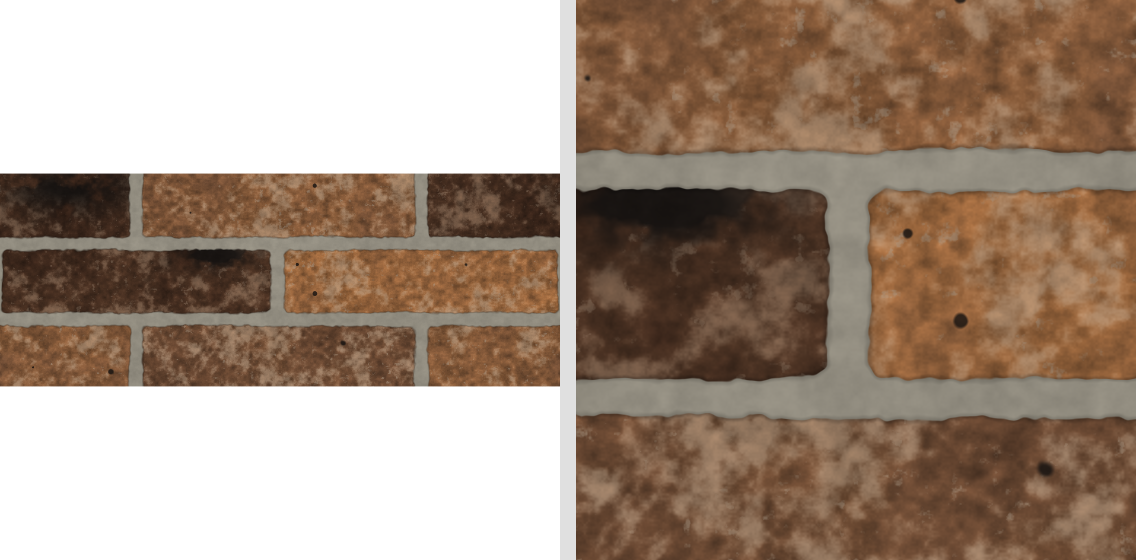
Left, the full canvas; right, a detail of the centre.
This texture is drawn by a Shadertoy shader. Its source:

```glsl
// Weathered brick strip: three ragged courses with grey mortar on a white ground.
#define COLUMNS 2.0          // bricks across
#define COURSE 0.1354        // height of one course with its joint
#define STRIP_MID 0.4974     // centre line of the middle course
#define STRIP_BOTTOM 0.310
#define STRIP_TOP 0.690
#define JOINT 0.0118         // half width of a mortar joint
#define EDGE_JOINT 0.004     // half width of the joint on the tile border
#define CORNER 0.008         // corner radius of the bricks
#define RAGGED 0.009         // roughness of the brick edges
#define WEAR 0.62            // strength of the pale lime wear
#define PIT_CELLS 22.0       // grid for scattered pits
#define PIT_CHANCE 0.12

const vec3 WHITE = vec3(1.0);
const vec3 MORTAR = vec3(0.57, 0.55, 0.50);
const vec3 UMBER = vec3(0.21, 0.135, 0.095);
const vec3 BROWN = vec3(0.43, 0.295, 0.205);
const vec3 OCHRE = vec3(0.62, 0.41, 0.24);
const vec3 LIME = vec3(0.62, 0.54, 0.46);
const vec3 SOOT = vec3(0.075, 0.065, 0.06);

// Firing tone of each brick, bottom course first: 0 is umber, 1 is ochre
const float TONES[6] = float[6](0.74, 0.48, 0.14, 0.92, 0.10, 0.70);

float hash(vec2 p) {
    return fract(sin(dot(p, vec2(127.1, 311.7))) * 43758.5);
}

// Value noise that wraps after freq cells
float noise(vec2 uv, float freq, float seed) {
    vec2 p = uv * freq, i = floor(p), f = fract(p);
    f = f * f * (3.0 - 2.0 * f);
    vec2 a = mod(i, freq) + seed, b = mod(i + 1.0, freq) + seed;
    return mix(mix(hash(a), hash(vec2(b.x, a.y)), f.x),
               mix(hash(vec2(a.x, b.y)), hash(b), f.x), f.y);
}

float fbm(vec2 uv, float freq, float seed) {
    float sum = 0.0, amp = 0.5;
    for (int k = 0; k < 4; k++) {
        sum += amp * noise(uv, freq, seed + float(k) * 7.3);
        freq *= 2.0;
        amp *= 0.55;
    }
    return sum / 1.01;
}

// Soft round stain, wrapped at the borders
float stain(vec2 uv, vec2 centre, vec2 size) {
    vec2 d = uv - centre;
    d = (d - round(d)) / size;
    return exp(-dot(d, d));
}

// Scattered irregular pits, at most one per cell
float pits(vec2 uv, float ragged) {
    vec2 p = uv * PIT_CELLS, id = mod(floor(p), PIT_CELLS);
    vec2 centre = 0.3 + 0.4 * vec2(hash(id + 3.1), hash(id + 8.7));
    float radius = mix(0.04, 0.13, hash(id + 5.9));
    float d = length(fract(p) - centre) + (ragged - 0.5) * 0.2;
    return step(hash(id + 1.7), PIT_CHANCE) * (1.0 - smoothstep(radius * 0.5, radius * 1.2, d));
}

vec3 brickColor(float tone) {
    return mix(mix(UMBER, BROWN, clamp(tone * 2.0, 0.0, 1.0)),
               OCHRE, clamp(tone * 2.0 - 1.0, 0.0, 1.0));
}

void mainImage(out vec4 fragColor, in vec2 fragCoord) {
    vec2 uv = fragCoord / iResolution.xy;
    float px = 1.0 / iResolution.y;

    // Bond: the middle course is shifted by half a brick, lengths vary slightly
    float y = (uv.y - STRIP_MID) / COURSE;
    float row = clamp(round(y), -1.0, 1.0);
    float turn = 6.28319 * uv.x;
    float x = uv.x + 0.0045 * sin(turn) + 0.002 * (1.0 - cos(turn));
    float c = x * COLUMNS + 0.5 * abs(row);
    float col = mod(floor(c), COLUMNS);
    float tone = TONES[int((row + 1.0) * 2.0 + col)];

    // Ragged brick outline, negative inside
    bool onBorder = row == 0.0 && mod(round(c), COLUMNS) == 0.0;
    vec2 toJoint = vec2(abs(c - round(c)) / COLUMNS, abs(abs(y) - 0.5) * COURSE);
    vec2 inset = toJoint - vec2(onBorder ? EDGE_JOINT : JOINT, JOINT);
    float d = length(max(CORNER - inset, 0.0)) - CORNER;
    d += (fbm(uv, 28.0, 2.0) - 0.5) * RAGGED + (noise(uv, 160.0, 4.0) - 0.5) * 0.0025;

    // Brick face: clouded tone and sandy grain
    float cloud = fbm(uv, 9.0, 11.0) - 0.5;
    float patches = fbm(uv, 34.0, 23.0);
    float grain = fbm(uv, 96.0, 37.0) - 0.5;
    vec3 brick = brickColor(tone + cloud * 0.5 + (patches - 0.5) * 0.35);
    brick *= 1.0 + grain * 0.75;

    // Pale lime wear in clouds and fine specks
    float wear = smoothstep(0.47, 0.80, patches + cloud * 0.5 + grain * 0.55);
    float specks = smoothstep(0.66, 0.86, fbm(uv, 120.0, 51.0) + cloud * 0.3);
    float lime = max(wear, specks) * mix(0.55, 1.0, smoothstep(0.1, 0.5, tone));
    brick = mix(brick, LIME * (1.0 + grain * 0.4), lime * WEAR);

    // Soot on the dark bricks, then pits
    float soot = stain(uv, vec2(0.385, 0.545), vec2(0.075, 0.028))
               + stain(uv, vec2(0.12, 0.665), vec2(0.12, 0.045)) * 0.85;
    soot *= smoothstep(0.30, 0.62, patches + soot * 0.12) * step(tone, 0.3);
    brick = mix(brick, SOOT, clamp(soot * 1.15, 0.0, 0.92));
    brick = mix(brick, SOOT, 0.8 * pits(uv, patches));

    // Mortar with fine sand and a thin shade beside the bricks
    vec3 mortar = MORTAR * (1.0 + grain * 0.16 + cloud * 0.08);
    mortar *= 1.0 - 0.15 * (1.0 - smoothstep(0.0, 0.003, d));
    brick *= 1.0 - 0.22 * smoothstep(-0.003, 0.0, d);
    vec3 color = mix(brick, mortar, smoothstep(-px, px, d));

    // White ground above and below the strip
    float strip = smoothstep(-px, px, min(uv.y - STRIP_BOTTOM, STRIP_TOP - uv.y));
    fragColor = vec4(mix(WHITE, color, strip), 1.0);
}
```
